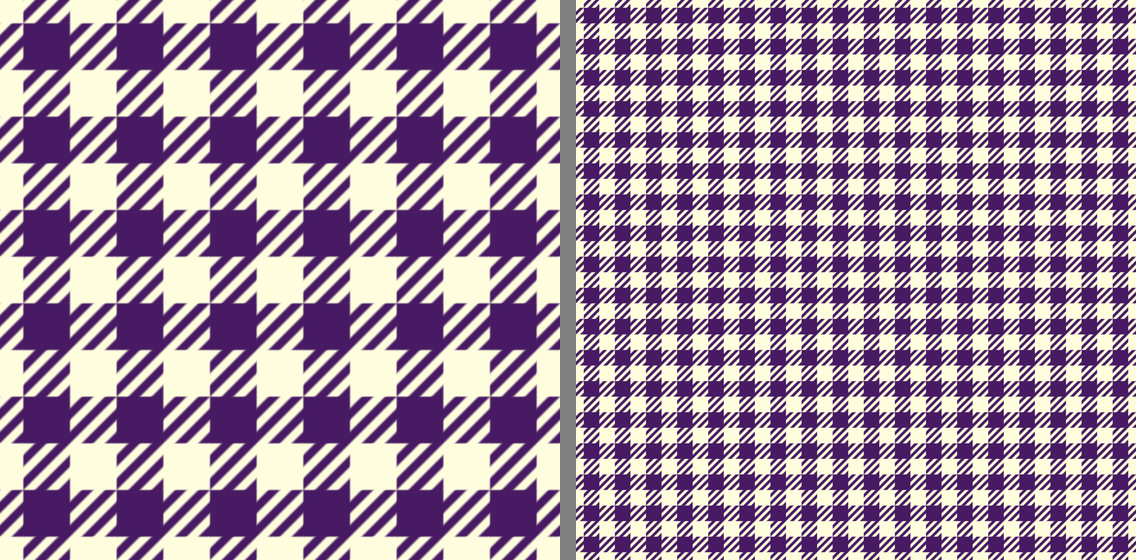
Left, the tile; right, the same tile 3 across and 3 down.
Reproduce this pattern procedurally as a three.js fragment shader.

```glsl
// Two-colour houndstooth check, six repeats across and down.
// Dark warp and weft bands cross over a light ground; where only one of them
// is dark, a diagonal twill decides which thread shows.
varying vec2 vUv;

// Soft coverage of a band filling the middle half of every unit.
float band(float x, float softness) {
  float inside = 0.25 - abs(fract(x) - 0.5);
  return smoothstep(-softness, softness, inside);
}

void main() {
  vec3 cream = vec3(0.995, 0.995, 0.87);
  vec3 purple = vec3(0.28, 0.10, 0.39);

  vec2 cell = vUv * 6.0;

  // Dark threads running up and across
  float warp = band(cell.x, 0.013);
  float weft = band(cell.y, 0.013);

  // Four rising twill lines per repeat
  float twill = band(4.0 * (cell.x - cell.y) - 0.25, 0.1);

  // Solid where both are dark, striped where one is, bare where neither is
  float dark = mix(min(warp, weft), max(warp, weft), twill);

  gl_FragColor = vec4(mix(cream, purple, dark), 1.0);
}
```
